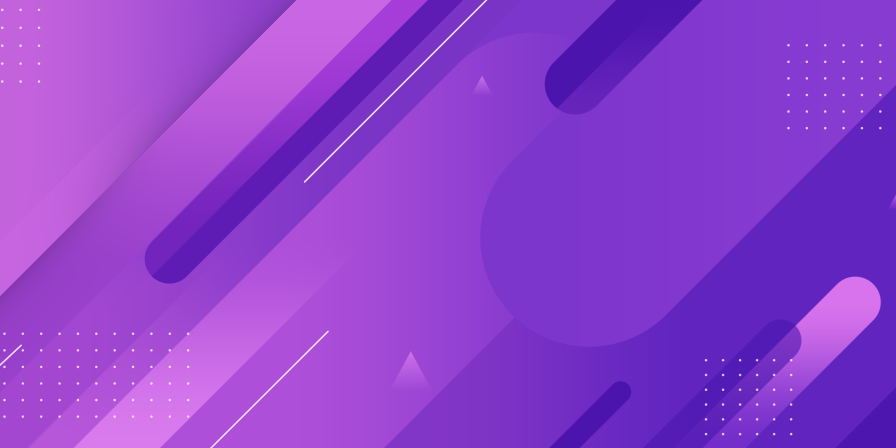
A Shadertoy shader for this background:

```glsl
// Violet diagonal bands with rounded bars, fine lines, dot grids and small triangles.

const vec2 DIAG = vec2(0.70711);
const vec3 ORCHID = vec3(0.79, 0.40, 0.89);
const vec3 PINK = vec3(0.87, 0.50, 0.94);
const vec3 MAGENTA = vec3(0.65, 0.24, 0.85);
const vec3 PURPLE = vec3(0.56, 0.25, 0.81);
const vec3 VIOLET = vec3(0.49, 0.21, 0.80);
const vec3 INDIGO = vec3(0.38, 0.14, 0.75);
const vec3 DEEP = vec3(0.29, 0.08, 0.68);

// Coverage of a signed distance, softened by half-width aa
float cover(float dist, float aa) {
    return 1.0 - smoothstep(-aa, aa, dist);
}

// Coverage of a diagonal band between two offsets
float band(float across, float lo, float hi, float aa) {
    return cover(max(lo - across, across - hi) * DIAG.x, aa);
}

// Endless bar with one round head, running along dir
float bar(vec2 p, vec2 head, float radius, vec2 dir) {
    vec2 q = p - head;
    return length(q - dir * max(dot(q, dir), 0.0)) - radius;
}

float segment(vec2 p, vec2 a, vec2 b) {
    vec2 q = p - a, ab = b - a;
    return length(q - ab * clamp(dot(q, ab) / dot(ab, ab), 0.0, 1.0));
}

// Triangle that fades from its apex down to its base
float fadingTriangle(vec2 p, vec2 apex, vec2 size, float aa) {
    float drop = (apex.y - p.y) / size.y;
    float side = abs(p.x - apex.x) - size.x * drop;
    return cover(max(side * 0.88, -drop * size.y), aa) * clamp(1.0 - drop, 0.0, 1.0);
}

// Grid of dots counted from its lower left dot
float dots(vec2 p, vec2 origin, vec2 pitch, vec2 count, float aa) {
    vec2 cell = clamp(floor((p - origin) / pitch + 0.5), vec2(0.0), count - 1.0);
    return cover(length(p - origin - cell * pitch) - 0.0026, aa);
}

void mainImage(out vec4 fragColor, in vec2 fragCoord) {
    vec2 p = fragCoord / iResolution.y;
    float aa = 0.75 / iResolution.y;
    float across = p.x - p.y;

    // Backdrop and the dark lower right field
    vec3 col = mix(VIOLET, vec3(0.53, 0.23, 0.82), smoothstep(1.3, 1.9, p.x));
    vec3 field = mix(vec3(0.51, 0.21, 0.78), INDIGO, smoothstep(0.95, 1.6, p.x));
    col = mix(col, field, cover((0.854 - across) * DIAG.x, aa));

    // Wide round-headed panels
    vec3 panel = mix(vec3(0.68, 0.31, 0.85), VIOLET, smoothstep(0.6, 1.4, p.x));
    col = mix(col, panel, cover(bar(p, vec2(1.193, 0.682), 0.245, -DIAG), aa));
    panel = mix(vec3(0.49, 0.21, 0.80), vec3(0.53, 0.23, 0.82), smoothstep(1.2, 1.9, p.x));
    col = mix(col, panel, cover(bar(p, vec2(1.315, 0.469), 0.243, DIAG), aa));

    // Upper left field and its stacked stripes
    vec3 stripe = mix(vec3(0.64, 0.28, 0.82), VIOLET * 0.97, smoothstep(0.1, 0.9, p.x));
    col = mix(col, stripe, band(across, -0.206, 0.164, aa));
    stripe = mix(vec3(0.60, 0.25, 0.80), ORCHID, smoothstep(0.35, 1.0, p.y));
    col = mix(col, stripe, band(across, -0.339, -0.125, aa));
    stripe = mix(PURPLE, MAGENTA, smoothstep(0.4, 0.9, p.y));
    col = mix(col, stripe, band(across, -0.125, -0.049, aa) * smoothstep(0.3, 0.6, p.y));
    stripe = mix(ORCHID * 0.97, PURPLE, smoothstep(0.0, 0.7, p.x));
    col = mix(col, stripe, cover((across + 0.339) * DIAG.x, aa));
    col = mix(col, ORCHID, 0.6 * band(across, -0.46, -0.339, aa) * smoothstep(0.4, 0.0, p.x));

    // Soft shadows: left of the stripe above, right of it below
    float rise = smoothstep(0.45, 0.75, p.y);
    float gap = across + 0.339;
    float shade = gap < 0.0 ? rise * exp(gap * 22.0) : (1.0 - rise) * exp(-gap * 22.0);
    col *= 1.0 - 0.14 * shade;

    // Glowing stripes at the lower left
    float glow = smoothstep(0.48, 0.0, p.y);
    col = mix(col, ORCHID, 0.5 * glow * band(across, 0.0625, 0.164, aa));
    col = mix(col, PINK, 0.9 * glow * band(across, 0.164, 0.357, aa));

    // Two-tone bar at the upper left
    float shape = cover(bar(p, vec2(0.378, 0.422), 0.055, DIAG), aa);
    vec3 lit = mix(vec3(0.45, 0.14, 0.74), MAGENTA, smoothstep(0.45, 0.95, p.y));
    col = mix(col, mix(lit, vec3(0.37, 0.11, 0.71), cover(-(across + 0.045) * DIAG.x, aa)), shape);

    // Dark bar at the top
    shape = cover(bar(p, vec2(1.284, 0.8125), 0.068, DIAG), aa);
    lit = mix(vec3(0.40, 0.14, 0.73), DEEP, smoothstep(0.75, 1.0, p.y));
    col = mix(col, mix(DEEP, lit, cover((0.485 - across) * DIAG.x, aa)), shape);

    // Bars at the lower right
    col = mix(col, DEEP, cover(bar(p, vec2(1.385, 0.125), 0.024, -DIAG), aa));
    lit = mix(vec3(0.45, 0.18, 0.79), vec3(0.85, 0.45, 0.93), smoothstep(0.0, 0.34, p.y));
    col = mix(col, lit, cover(bar(p, vec2(1.909, 0.3255), 0.057, -DIAG), aa));
    col = mix(col, DEEP, 0.6 * cover(bar(p, vec2(1.742, 0.24), 0.047, -DIAG), aa));
    col = mix(col, DEEP, 0.9 * cover((1.865 - across) * DIAG.x, aa));

    // Fading triangles
    float tri = fadingTriangle(p, vec2(0.917, 0.216), vec2(0.048, 0.089), aa);
    tri += fadingTriangle(p, vec2(1.076, 0.831), vec2(0.024, 0.044), aa);
    tri += fadingTriangle(p, vec2(2.005, 0.5755), vec2(0.024, 0.045), aa);
    col = mix(col, PINK, 0.75 * tri);

    // Fine white lines and dot grids
    float line = segment(p, vec2(0.68, 0.594), vec2(1.086, 1.0));
    line = min(line, segment(p, vec2(0.471, 0.0), vec2(0.732, 0.26)));
    line = min(line, segment(p, vec2(0.0, 0.185), vec2(0.047, 0.229)));
    float marks = dots(p, vec2(1.76, 0.714), vec2(0.041, 0.037), vec2(6.0), aa);
    marks += dots(p, vec2(1.576, 0.031), vec2(0.038, 0.033), vec2(6.0), aa);
    marks += dots(p, vec2(0.010, 0.070), vec2(0.041, 0.037), vec2(11.0, 6.0), aa);
    marks += dots(p, vec2(0.005, 0.818), vec2(0.041, 0.040), vec2(3.0, 5.0), aa);
    col = mix(col, vec3(1.0, 0.93, 1.0), max(cover(line - 0.0016, aa), 0.85 * marks));

    fragColor = vec4(col, 1.0);
}
```
